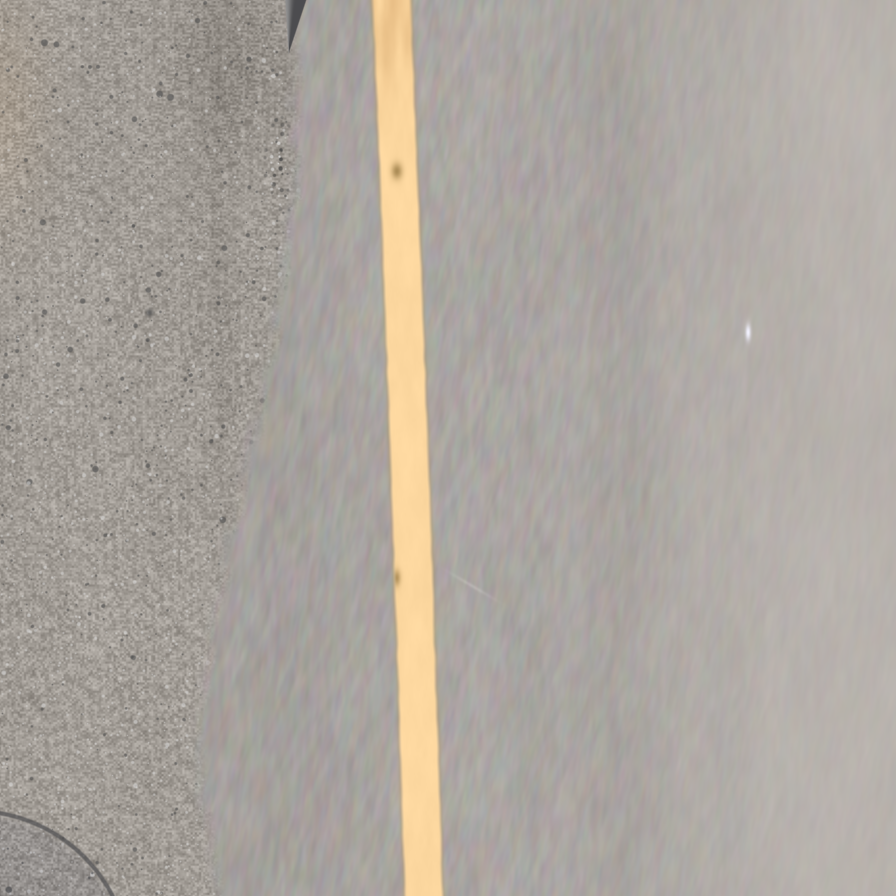
Reproduce this texture procedurally as a Shadertoy shader.

```glsl
const vec3 ROAD = vec3(0.665, 0.648, 0.633);
const vec3 SHOULDER = vec3(0.635, 0.614, 0.588);
const vec3 PAINT = vec3(0.99, 0.845, 0.625);
const vec3 PAINT_EDGE = vec3(0.70, 0.60, 0.43);
const vec3 STAIN = vec3(0.62, 0.50, 0.29);
const vec3 SHADOW = vec3(0.30, 0.30, 0.31);
const float STRIPE_TOP = 0.437;
const float STRIPE_BOTTOM = 0.473;
const float STRIPE_HALF_WIDTH = 0.0213;
const float STREAK_AMOUNT = 0.075;
const float GRAIN_AMOUNT = 0.17;
const vec2 COVER_CENTER = vec2(-0.03, -0.08);
const float COVER_RADIUS = 0.175;

float hash(vec2 p) {
    return fract(sin(dot(p, vec2(127.1, 311.7))) * 43758.5453);
}

float noise(vec2 p) {
    vec2 cell = floor(p), f = fract(p);
    f = f * f * (3.0 - 2.0 * f);
    float low = mix(hash(cell), hash(cell + vec2(1, 0)), f.x);
    float high = mix(hash(cell + vec2(0, 1)), hash(cell + 1.0), f.x);
    return mix(low, high, f.y);
}

float fbm(vec2 p) {
    float sum = 0.0, gain = 0.5;
    for (int i = 0; i < 4; i++) {
        sum += gain * noise(p);
        p = p * 2.03 + 17.3;
        gain *= 0.5;
    }
    return sum / 0.9375;
}

vec3 colorNoise(vec2 p) {
    return vec3(noise(p), noise(p + 41.7), noise(p + 83.1)) - 0.5;
}

float blob(vec2 p, vec2 center, vec2 size) {
    vec2 d = (p - center) / size;
    return exp(-dot(d, d));
}

// One randomly placed pebble or pit per occupied grid cell.
float specks(vec2 p, float scale, float density, float seed, float px) {
    vec2 q = p * scale, cell = floor(q);
    float present = step(hash(cell + seed), density);
    vec2 center = 0.3 + 0.4 * vec2(hash(cell + seed + 3.1), hash(cell + seed + 7.7));
    float radius = mix(0.10, 0.28, hash(cell + seed + 11.9));
    float soft = px * scale;
    return present * (1.0 - smoothstep(radius - soft, radius + soft, length(fract(q) - center)));
}

vec3 roadSurface(vec2 p) {
    vec3 col = ROAD + vec3(0.045, 0.04, 0.035) * smoothstep(0.55, 1.0, p.x);
    col += 0.012 * smoothstep(0.81, 0.86, p.x);
    col -= 0.02 * exp(-pow((p.x - 0.69) / 0.035, 2.0));
    col -= 0.022 * (1.0 - smoothstep(0.3, 0.46, p.x));
    // Slanted, faintly coloured smears fade toward the bright side.
    vec2 slant = vec2(p.x - 0.16 * p.y, p.y);
    vec3 smear = colorNoise(slant * vec2(150.0, 42.0)) + 0.6 * colorNoise(slant * vec2(290.0, 75.0));
    float shade = dot(smear, vec3(0.333));
    smear = mix(vec3(shade), smear, 0.55);
    col += STREAK_AMOUNT * smear * mix(1.0, 0.35, smoothstep(0.5, 1.0, p.x));
    return col + 0.03 * (fbm(p * vec2(22.0, 8.0)) - 0.5);
}

vec3 shoulderSurface(vec2 p, float px) {
    vec3 col = SHOULDER + 0.05 * (fbm(p * vec2(18.0, 6.0)) - 0.5);
    col += GRAIN_AMOUNT * (noise(p * 430.0) - 0.5) + 0.08 * (noise(p * 210.0) - 0.5);
    col -= 0.07 * blob(p, vec2(0.27, 0.94), vec2(0.07, 0.11));
    col -= 0.035 * blob(p, vec2(0.245, 0.66), vec2(0.015, 0.25));
    col += vec3(0.02, 0.0, -0.025) * blob(p, vec2(0.0, 0.88), vec2(0.05, 0.12));
    col -= 0.12 * blob(p, vec2(0.262, 0.382), vec2(0.008, 0.02)) * noise(p * 160.0);
    for (int i = 0; i < 3; i++) {
        float level = float(i);
        float scale = 70.0 + 55.0 * level;
        float upper = mix(0.3, 1.0, smoothstep(0.2, 0.55, p.y));
        col = mix(col, vec3(0.32), 0.65 * specks(p, scale, 0.035 * upper, level * 13.0, px));
        col = mix(col, vec3(0.86), 0.55 * specks(p, scale + 40.0, 0.035, 50.0 + level * 9.0, px));
    }
    // Loose gravel gathers beside the seam.
    float gravel = blob(p, vec2(0.312, 0.82), vec2(0.018, 0.055));
    col = mix(col, vec3(0.26), 0.8 * gravel * specks(p, 110.0, 0.5, 91.0, px));
    col = mix(col, vec3(0.9), 0.8 * gravel * specks(p, 140.0, 0.35, 72.0, px));
    col = mix(col, vec3(0.3), 0.8 * blob(p, vec2(0.167, 0.651), vec2(0.004)));
    // Round cover in the corner.
    float rim = length(p - COVER_CENTER) - COVER_RADIUS;
    col -= vec3(0.05, 0.045, 0.03) * (1.0 - smoothstep(-0.01, 0.002, rim));
    float rimLine = 1.0 - smoothstep(0.001, 0.0025 + px, abs(rim));
    return mix(col, SHADOW, 0.7 * rimLine);
}

void mainImage(out vec4 fragColor, in vec2 fragCoord) {
    vec2 p = fragCoord / iResolution.xy;
    float px = 1.0 / iResolution.y;

    // Blurred seam between shoulder and road.
    float seam = mix(0.215, 0.328, smoothstep(0.08, 0.85, p.y)) + 0.03 * (1.0 - smoothstep(0.0, 0.18, p.y));
    seam += 0.012 * (noise(p * vec2(30.0, 45.0)) - 0.5);
    vec3 col = mix(shoulderSurface(p, px), roadSurface(p), smoothstep(seam - 0.014, seam + 0.012, p.x));

    // Pointed shadow hanging from the top edge.
    float rise = p.y - 0.94;
    float right = 0.322 + 0.33 * rise, left = 0.322 - 0.06 * rise;
    float wedge = smoothstep(left - px, left + px, p.x) * (1.0 - smoothstep(right - px, right + px, p.x));
    vec3 wedgeColor = mix(vec3(0.56), SHADOW, smoothstep(0.0, 0.5, (p.x - left) / max(right - left, px)));
    col = mix(col, wedgeColor, wedge * step(0.0, rise));

    // Painted stripe with stains and a worn border.
    float center = mix(STRIPE_BOTTOM, STRIPE_TOP, p.y) + 0.0015 * sin(p.y * 3.14159);
    float edge = abs(p.x - center) - STRIPE_HALF_WIDTH + 0.0012 * (noise(vec2(p.y * 60.0, 4.0)) - 0.5);
    col = mix(col, PAINT_EDGE, 0.45 * exp(-pow(edge / 0.003, 2.0)));
    vec3 paint = PAINT + 0.04 * (fbm(p * vec2(90.0, 30.0)) - 0.5);
    paint -= vec3(0.08, 0.1, 0.1) * smoothstep(0.82, 1.0, p.y) * noise(p * vec2(130.0, 22.0));
    paint = mix(paint, STAIN, 0.85 * blob(p, vec2(0.443, 0.809), vec2(0.006, 0.009)));
    paint = mix(paint, STAIN, 0.75 * blob(p, vec2(0.443, 0.355), vec2(0.004, 0.009)));
    col = mix(col, paint, 1.0 - smoothstep(-0.002 - px, 0.001 + px, edge));

    // Bright chip and faint scratch.
    col = mix(col, vec3(0.95, 0.95, 1.0), blob(p, vec2(0.835, 0.629), vec2(0.003, 0.009)));
    vec2 scratch = mat2(0.86, 0.51, -0.51, 0.86) * (p - vec2(0.527, 0.346));
    col += 0.06 * blob(scratch, vec2(0.0), vec2(0.025, 0.002));
    fragColor = vec4(clamp(col, 0.0, 1.0), 1.0);
}
```
